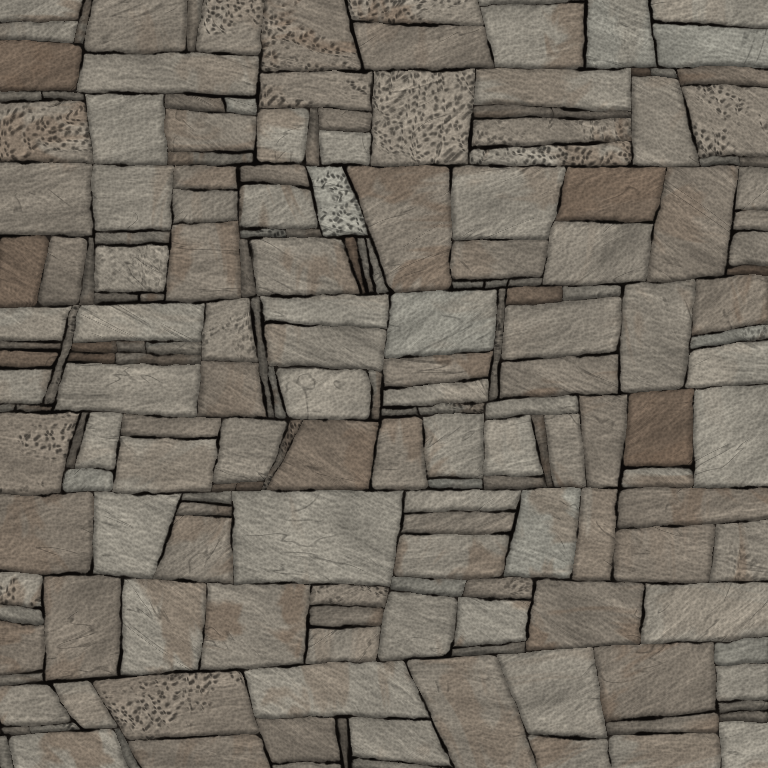
Give the GLSL for this texture, as a WebGL 1 fragment shader.

```glsl
precision highp float;
// Dry stone wall: the canvas is cut again and again into tilted blocks, with
// thin slabs shaved off some of them. Each block becomes a rough stone with
// its own tone, streaks from layered sines and grain from cellular noise.
uniform vec2 u_resolution;

vec4 hash4(float id) {
  return fract(sin(id * vec4(12.9, 78.2, 37.7, 53.1) + vec4(1.3, 4.1, 2.7, 5.9)) * 43758.5);
}

vec2 hash2(vec2 cell) {
  return fract(sin(vec2(dot(cell, vec2(127.1, 311.7)), dot(cell, vec2(269.5, 183.3)))) * 43758.5);
}

// Cellular noise: distance to the nearest scattered point
float cells(vec2 p) {
  vec2 base = floor(p), f = p - base;
  float nearest = 2.0;
  for (int y = -1; y <= 1; y++)
    for (int x = -1; x <= 1; x++) {
      vec2 o = vec2(float(x), float(y));
      nearest = min(nearest, length(o + hash2(base + o) - f));
    }
  return nearest;
}

// Layered, folded sines, about -1 to 1
float ripple(vec2 p) {
  float sum = 0.0, amp = 0.55;
  for (int i = 0; i < 5; i++) {
    p = mat2(0.8, 0.6, -0.6, 0.8) * p * 1.75 + 1.7;
    p += 0.8 * sin(p.yx * 0.9);
    sum += amp * sin(p.x) * sin(p.y);
    amp *= 0.66;
  }
  return sum;
}

// Cuts the unit square into stones. Gives the place inside the stone (0 to 1),
// its size at this place, and its id.
void cutStones(inout vec2 place, out vec2 size, out float id) {
  vec2 box = vec2(1.04);
  size = box;
  id = 4.37;
  for (int i = 0; i < 14; i++) {
    vec4 r = hash4(id);
    // Long courses first, then upright joints
    bool across = box.x > box.y * (box.y > 0.2 ? 2.9 : mix(0.95, 2.0, r.x));
    float ratio = mix(0.34, 0.66, r.y);
    if (box.x * box.y < mix(0.009, 0.027, r.z)) {
      if (box.x > box.y * mix(5.0, 9.0, r.x)) {
        across = true;
      } else {
        // Shave off a thin slab, or leave the stone as it is
        if (min(box.x, box.y) < 0.06 || r.w > 0.52) break;
        across = r.x < 0.3;
        ratio = mix(0.011, across ? 0.02 : 0.036, r.y * r.y) / (across ? box.x : box.y);
        if (r.z > 0.5) ratio = 1.0 - ratio;
      }
    }
    float swing = 2.0 * fract(r.z * 17.0 + r.w * 5.0) - 1.0;
    float limit = 0.7 * min(ratio, 1.0 - ratio);
    float lean = across ? 0.36 * swing * abs(swing) * box.y / box.x : 0.07 * swing * box.x / box.y;
    lean = clamp(lean, -limit, limit);
    float along = across ? place.x : place.y;
    float cut = ratio + lean * ((across ? place.y : place.x) - 0.5);
    float side = step(cut, along);
    float part = mix(cut, 1.0 - cut, side);
    float meanPart = mix(ratio, 1.0 - ratio, side);
    along = (along - cut * side) / part;
    if (across) { place.x = along; size.x *= part; box.x *= meanPart; }
    else { place.y = along; size.y *= part; box.y *= meanPart; }
    id = 10.0 * fract(dot(r, vec4(3.1, 5.7, 7.3, 9.1)) + side * 0.618);
  }
}

void main() {
  vec2 p = gl_FragCoord.xy / u_resolution;
  float pixel = 1.0 / u_resolution.y;

  // Wobbly joints
  vec2 bent = p + 0.004 * vec2(ripple(p * 9.0), ripple(p * 9.0 + 40.0));
  vec2 place = (bent + 0.02) / 1.04, size;
  float id;
  cutStones(place, size, id);
  vec4 tone = hash4(id + 0.53);
  vec4 kind = hash4(id + 3.71);

  // Depth inside the chipped outline
  vec2 halfSize = 0.5 * size;
  float radius = min(0.002 + 0.009 * kind.x * kind.x, 0.6 * min(halfSize.x, halfSize.y));
  vec2 q = abs(place - 0.5) * size - halfSize + radius;
  float depth = radius - length(max(q, 0.0)) - min(max(q.x, q.y), 0.0);
  depth += 0.0016 * ripple(p * 36.0 + tone.xy * 20.0);

  // Stone tone: grey to pale, some rusty, a few cool
  vec3 color = mix(vec3(0.47, 0.435, 0.39), vec3(0.565, 0.545, 0.50), tone.x);
  color = mix(color, vec3(0.39, 0.325, 0.27), 0.75 * smoothstep(0.82, 0.97, tone.y));
  color = mix(color, vec3(0.54, 0.54, 0.505), 0.6 * step(0.88, tone.z));

  // Streaks along the bedding, blotches and stains
  float turn = (tone.w - 0.5) * 1.3;
  vec2 bed = mat2(cos(turn), sin(turn), -sin(turn), cos(turn)) * p + kind.zw * 9.0;
  float streak = ripple(bed * vec2(8.0, 36.0));
  float blotch = ripple(p * 11.0 + kind.xy * 30.0);
  color *= 1.0 + 0.12 * streak + 0.09 * blotch;
  color = mix(color, vec3(0.41, 0.34, 0.28), 0.55 * kind.z * smoothstep(0.1, 0.45, blotch));

  // Chiselled relief lit from above, fine grain and hairline cracks
  vec2 fine = bed * vec2(26.0, 60.0);
  float relief = ripple(fine) - ripple(fine + vec2(-0.03, 0.16));
  vec2 rough = bed * vec2(110.0, 190.0) + streak;
  float grain = cells(rough + vec2(-0.2, 0.4)) - cells(rough);
  color *= 1.0 + 0.16 * relief + 0.16 * grain + 0.2 * (cells(p * 250.0) - 0.45);
  float crack = 1.0 - smoothstep(0.0, 0.05, abs(ripple(bed * vec2(5.0, 13.0)) - 0.1));
  color *= 1.0 - 0.22 * crack * smoothstep(0.0, 0.4, streak);

  // Pitted stones
  float pits = smoothstep(0.5, 0.1, cells(p * 120.0 + 2.0 * blotch)) * smoothstep(-0.4, 0.3, streak + blotch);
  color *= 1.0 + (0.1 - 0.55 * pits) * smoothstep(0.78, 0.92, kind.w);

  // Edge shading: worn rim, bright top, shaded foot
  float top = (1.0 - place.y) * size.y, foot = place.y * size.y;
  color *= mix(0.72, 1.0, smoothstep(0.0, 0.009, depth));
  color *= mix(0.8, 1.0, smoothstep(0.001, 0.008, foot));
  color *= 1.0 + 0.14 * (1.0 - smoothstep(0.003, 0.008, top));
  color *= mix(0.78, 1.0, smoothstep(0.008, 0.03, min(size.x, size.y)));

  // Dark joints that open and close
  float open = smoothstep(-0.45, 0.5, ripple(p * 17.0 + 7.0));
  float gap = mix(-0.0004, 0.0019, open);
  float face = smoothstep(gap - 0.0008 - pixel * 0.4, gap + 0.0008 + pixel * 0.4, depth);
  vec3 joint = mix(vec3(0.13, 0.115, 0.10), vec3(0.045, 0.037, 0.03), open);
  gl_FragColor = vec4(mix(joint, color, face), 1.0);
}
```
